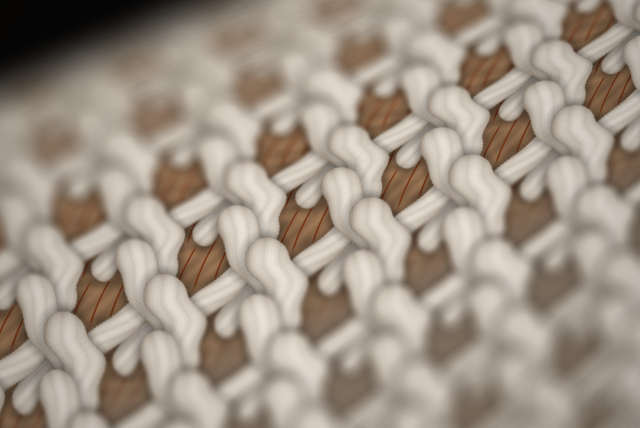
Write a WebGL 1 fragment shader that draws this texture.

```glsl
precision highp float;
// Chunky cream knit in slanted zigzag columns, with copper wires in the gaps and shallow focus.

uniform vec2 u_resolution;

#define COLUMN_STEP vec2(0.238, 0.092)
#define ROW_STEP vec2(0.053, -0.195)
#define FIRST_STITCH vec2(0.035, 0.475)
#define CORD_RADIUS 0.052
#define BACKING_RADIUS 0.028
#define WIRES_PER_STITCH 5.0
#define BLUR_STRENGTH 0.10
#define LENS_SAMPLES 26
#define LIT_WOOL vec3(0.88, 0.85, 0.81)
#define SHADED_WOOL vec3(0.48, 0.42, 0.36)
#define GAP_BROWN vec3(0.52, 0.395, 0.285)
#define COPPER vec3(0.44, 0.18, 0.06)

float hash(vec2 p) {
  return fract(sin(dot(p, vec2(127.1, 311.7))) * 43758.55);
}

float cross2(vec2 a, vec2 b) {
  return a.x * b.y - a.y * b.x;
}

// Lattice coordinates: x counts columns, y counts rows downward
vec2 toLattice(vec2 p) {
  return vec2(cross2(p, ROW_STEP), cross2(COLUMN_STEP, p)) / cross2(COLUMN_STEP, ROW_STEP);
}

// Flattens the curved cloth: rows arch and crowd together toward the top and right
vec2 flattenCloth(vec2 p) {
  vec2 cloth = p;
  for (int i = 0; i < 4; i++) {
    vec2 q = toLattice(cloth) - vec2(0.35, 0.52);
    float crowd = clamp(q.y, -4.0, 1.5);
    float lift = q.x * (0.0215 - 0.0039 * q.x) + q.y * (0.0039 - 0.0098 * q.x) + 0.0176 * crowd * crowd;
    cloth.y = p.y + lift;
  }
  return cloth;
}

// Signed distance from the plane of focus, positive toward the far side
float focusOffset(vec2 p) {
  return (p.y - 0.17 - 0.457 * p.x) / 1.1;
}

// Paints one bent, twisted cord and its contact shadow over a colour
vec3 paintCord(vec3 under, vec2 p, vec2 a, vec2 b, float bend, float radius, float tone, float soft) {
  float len = length(b - a);
  vec2 dir = (b - a) / len;
  float along = dot(p - a, dir);
  float h = clamp(along / len, 0.0, 1.0);
  float side = dot(p - a, vec2(-dir.y, dir.x)) - bend * (0.5 - 0.5 * cos(6.2832 * h));
  float d = length(vec2(side, along - h * len));

  float fray = sin(p.x * 510.0 + 3.0 * sin(p.y * 270.0)) + sin(p.y * 730.0 + p.x * 340.0);
  float edge = d - radius + 0.0004 * fray;
  under *= mix(0.74, 1.0, smoothstep(-0.005, 0.026, edge));

  // Round form, twisted plies, then fine fibres
  float x = side / radius;
  float roundness = sqrt(max(0.0, 1.0 - d * d / (radius * radius)));
  float twist = 8.5 * x + 52.0 * along;
  float ply = 0.5 + 0.5 * sin(twist);
  float fibre = sin(twist * 4.0 + 90.0 * along + fray) + 0.6 * sin(twist * 7.0 - 60.0 * along);
  float light = 0.20 + 0.72 * roundness + 0.08 * x + tone;
  light += (0.18 * (sqrt(ply) - 0.65) + 0.022 * fibre) / (1.0 + 30.0 * soft);
  vec3 wool = mix(SHADED_WOOL, LIT_WOOL, clamp(light, 0.0, 1.12));
  return mix(under, wool, 1.0 - smoothstep(-soft, soft, edge));
}

// Brown ground with slanted hooked wires and one long wire per row
vec3 gapColor(vec2 q, float focus, float soft) {
  float mottling = sin(q.x * 17.0 + 2.0 * sin(q.y * 11.0)) * sin(q.y * 23.0 + q.x * 5.0);
  vec3 col = GAP_BROWN * (1.0 + 0.13 * mottling);
  float band = fract(q.y * 2.0 + 0.22);
  float phase = WIRES_PER_STITCH * (q.x + 0.49 * q.y) - 0.6 * (1.0 - band) * (1.0 - band);
  float spread = hash(vec2(floor(phase), floor(q.y * 2.0 + 0.22)));
  float wire = abs(fract(phase) - 0.5 + 0.3 * (spread - 0.5));
  float width = 0.06 + 8.0 * soft;
  float strength = 0.07 / width;
  float ends = smoothstep(0.0, 0.12, band) * (1.0 - smoothstep(0.75, 0.95, band));
  col = mix(col, COPPER, strength * ends * (1.0 - smoothstep(0.4 * width, width, wire)));
  float seam = abs(fract(q.y) - 0.53 - 0.015 * sin(q.x * 9.0));
  col = mix(col, COPPER * 0.65, 0.8 * strength * (1.0 - smoothstep(0.008, 0.022 + 4.0 * soft, seam)));
  col = mix(col, SHADED_WOOL * 1.15, 0.5 * smoothstep(0.15, 0.40, focus));
  return mix(SHADED_WOOL, col, smoothstep(-0.32, -0.10, focus));
}

vec3 knit(vec2 p, float soft) {
  float focus = focusOffset(p);
  p = flattenCloth(p - FIRST_STITCH);
  vec2 q = toLattice(p);
  vec3 col = gapColor(q, focus, soft);
  vec2 firstCell = ceil(q - vec2(0.8, 1.3));
  // Each lower row laps over the one above, each left column over its right neighbour
  for (int row = 0; row < 2; row++) {
    for (int column = 1; column >= 0; column--) {
      vec2 cell = firstCell + vec2(float(column), float(row));
      float vary = hash(cell) - 0.5;
      vec2 c = p - cell.x * COLUMN_STEP - cell.y * ROW_STEP;
      c += 0.010 * vec2(vary, hash(cell + 9.0) - 0.5);
      float tone = 0.1 * vary;
      float radius = CORD_RADIUS * (1.0 + 0.06 * vary);
      // Two backing yarns, then the left and right lobes of the zigzag
      col = paintCord(col, c, vec2(-0.035, -0.185), vec2(0.05, -0.07), 0.004, BACKING_RADIUS, tone - 0.12, soft);
      col = paintCord(col, c, vec2(-0.10, -0.155), vec2(0.03, -0.05), -0.006, BACKING_RADIUS, tone - 0.05, soft);
      col = paintCord(col, c, vec2(-0.008, 0.032), vec2(0.07, -0.085), -0.018, radius * 0.92, tone, soft);
      col = paintCord(col, c, vec2(0.062, -0.048), vec2(0.09, -0.165), 0.032, radius, tone, soft);
    }
  }
  return col;
}

void main() {
  vec2 p = gl_FragCoord.xy / u_resolution.y;
  float focus = focusOffset(p);
  float blur = BLUR_STRENGTH * max(abs(focus) - 0.08, 0.0) * (focus < 0.0 ? 0.7 : 1.0);
  float pixel = 1.0 / u_resolution.y;

  // Average over a spiral of points on the lens disc
  vec3 col = vec3(0.0);
  for (int i = 0; i < LENS_SAMPLES; i++) {
    float k = float(i) + 0.5;
    vec2 offset = sqrt(k / float(LENS_SAMPLES)) * vec2(cos(k * 2.39996), sin(k * 2.39996));
    col += knit(p + offset * (blur + 0.5 * pixel), pixel + 0.3 * blur);
  }
  col /= float(LENS_SAMPLES);

  // Distant haze, dark far corner and soft vignette
  col = mix(col, vec3(0.63, 0.585, 0.52), 0.45 * smoothstep(0.2, 0.55, focus));
  float corner = p.x + 2.4 * (1.0 - p.y);
  col = mix(vec3(0.025, 0.022, 0.02), col, smoothstep(0.30, 0.74, corner));
  vec2 fromCenter = p - vec2(0.5 * u_resolution.x / u_resolution.y, 0.5);
  gl_FragColor = vec4(col * (1.05 - 0.24 * dot(fromCenter, fromCenter)), 1.0);
}
```
